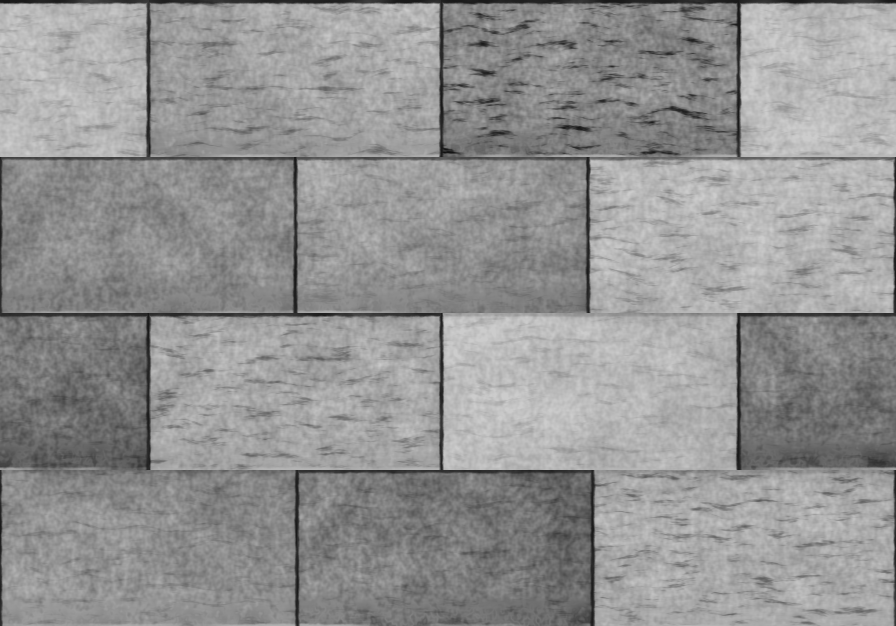
A WebGL 2 fragment shader for this texture:

```glsl
#version 300 es
precision highp float;
// Worn grey stone blocks in running bond, with thin dark joints and pale lower lips.

#define COLUMNS 3.0
#define ROWS 4.0
#define DRIFT 0.0105        // sideways drift of the upright joints
#define JOINT_HALF 0.0028   // half width of upright joints, in canvas heights
#define GAP_WIDTH 0.0055    // thickness of the level joints
#define SOFTNESS 0.0022     // blur of the joint edges
#define JOINT_GREY 0.10
#define LIP_GREY 0.72
#define GRAIN 0.17
#define STREAK 0.30
#define MOTTLE 0.17

uniform vec2 u_resolution;
out vec4 fragColor;

const float PI = 3.14159;

// Per block, from the lower left: tone, streakiness, slope to the right, slope upward.
const vec4 BLOCK[12] = vec4[](
  vec4(0.55, 0.25, -0.04, -0.08), vec4(0.46, 0.25, -0.10, -0.04), vec4(0.63, 0.70, 0.00, 0.00),
  vec4(0.45, 0.20, -0.04, 0.10), vec4(0.62, 0.60, 0.00, 0.00), vec4(0.71, 0.25, -0.08, 0.03),
  vec4(0.54, 0.10, 0.02, 0.02), vec4(0.57, 0.25, -0.08, 0.10), vec4(0.68, 0.55, 0.00, 0.04),
  vec4(0.71, 0.35, -0.03, 0.00), vec4(0.61, 0.50, 0.09, 0.08), vec4(0.48, 1.00, 0.00, 0.04));

// How open the joint above each block is.
const float GAP[12] = float[](0.10, 0.80, 0.10, 0.85, 0.95, 0.15, 0.65, 0.60, 0.50, 1.0, 1.0, 1.0);

vec2 gradientAt(vec2 cell) {
  vec3 h = fract(cell.xyx * vec3(0.1031, 0.1030, 0.0973));
  h += dot(h, h.yzx + 33.33);
  float angle = 2.0 * PI * fract((h.x + h.y) * h.z);
  return vec2(cos(angle), sin(angle));
}

float gradientNoise(vec2 p) {
  vec2 i = floor(p), f = p - i;
  vec2 w = f * f * f * (f * (f * 6.0 - 15.0) + 10.0);
  vec2 e = vec2(0.0, 1.0);
  float low = mix(dot(gradientAt(i), f), dot(gradientAt(i + e.yx), f - e.yx), w.x);
  float high = mix(dot(gradientAt(i + e), f - e), dot(gradientAt(i + 1.0), f - 1.0), w.x);
  return mix(low, high, w.y);
}

float fbm(vec2 p) {
  float sum = 0.0, weight = 1.0;
  for (int octave = 0; octave < 4; octave++) {
    sum += weight * gradientNoise(p);
    p = p * 2.03 + 17.3;
    weight *= 0.55;
  }
  return sum;
}

// Stone surface: p is in canvas heights, local runs from -0.5 to 0.5 over the block.
float stone(vec2 p, vec2 local, vec4 block) {
  float tone = block.x + dot(block.zw, local);
  float mottle = fbm(p * 13.0);
  float grain = gradientNoise(p * vec2(95.0, 80.0)) + 0.6 * gradientNoise(p * 170.0 + 5.0);
  vec2 bend = p + vec2(0.0, 0.012 * gradientNoise(p * 14.0));
  float streak = fbm(bend * vec2(15.0, 75.0));
  tone += MOTTLE * mottle * (1.1 - block.x) + GRAIN * grain * (1.15 - block.x);
  tone += block.y * (0.05 - 0.08 * streak - STREAK * smoothstep(0.12, 0.75, streak));
  // Grime gathers along the lower edge of the darker blocks.
  float grime = smoothstep(-0.25, -0.5, local.y) * smoothstep(-0.15, 0.5, mottle + 0.6 * grain);
  return tone - grime * max(0.0, 0.68 - block.x);
}

void main() {
  vec2 uv = gl_FragCoord.xy / u_resolution;
  float aspect = u_resolution.x / u_resolution.y;
  float blur = max(SOFTNESS, 1.0 / u_resolution.y);

  // Running bond: every second row moves by half a block.
  float row = min(floor(uv.y * ROWS), ROWS - 1.0);
  float drift = DRIFT * sin(PI * uv.x * uv.x) * mix(0.5, 1.0, min(row, 1.0));
  float across = (uv.x + drift) * COLUMNS + 0.5 * mod(row, 2.0);
  float column = mod(floor(across), COLUMNS);
  vec2 local = vec2(fract(across), uv.y * ROWS - row) - 0.5;
  int id = int(row * COLUMNS + column);

  vec2 size = vec2(aspect / COLUMNS, 1.0 / ROWS);
  vec2 p = local * size + vec2(column * 3.7 + 9.0, row * 5.3 + 7.0);
  float grey = stone(p, local, BLOCK[id]);

  // Distances to the joints, with slightly ragged edges.
  float ragged = 0.0016 * fbm(p * 45.0);
  float side = (0.5 - abs(local.x)) * size.x + ragged;
  float top = (0.5 - local.y) * size.y + ragged;
  float bottom = (0.5 + local.y) * size.y + ragged;

  // Worn rim, pale lower lip, then the joints themselves.
  grey -= 0.07 * exp(-min(side, top) / 0.007);
  float lipWear = smoothstep(-0.35, 0.35, gradientNoise(vec2(p.x * 9.0, row + 0.4)));
  float lip = 1.0 - smoothstep(0.003 - blur, 0.003 + blur, bottom);
  grey = mix(grey, LIP_GREY, 0.8 * lip * lipWear);

  float wear = 0.9 + 0.3 * gradientNoise(p * 18.0);
  float gap = GAP[id] * (1.0 - smoothstep(GAP_WIDTH - blur, GAP_WIDTH + blur, top));
  float upright = 1.0 - smoothstep(JOINT_HALF - blur, JOINT_HALF + blur, side);
  grey = mix(grey, JOINT_GREY, clamp(max(gap, upright) * wear, 0.0, 1.0));

  fragColor = vec4(vec3(clamp(grey, 0.06, 0.80)), 1.0);
}
```
